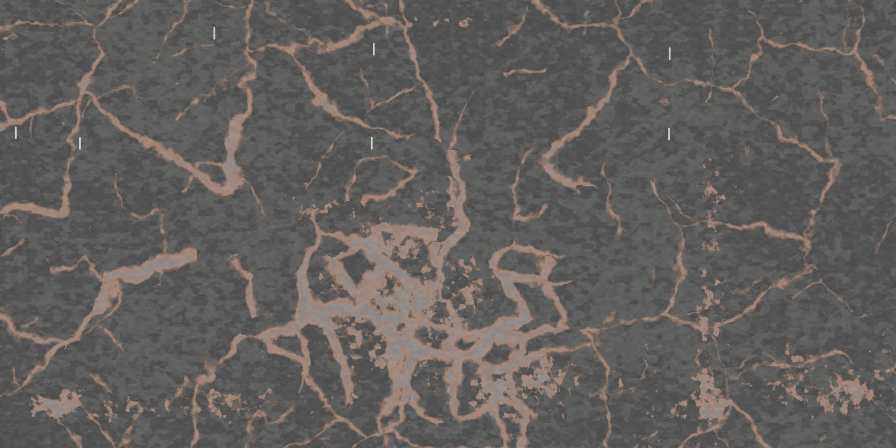
This texture is drawn by a Shadertoy shader. Its source:

```glsl
const vec3 DARK_PAINT  = vec3(0.325, 0.325, 0.325);
const vec3 LIGHT_PAINT = vec3(0.375, 0.375, 0.373);
const vec3 STAIN_RIM   = vec3(0.45, 0.40, 0.37);
const vec3 STAIN       = vec3(0.53, 0.46, 0.42);
const vec3 BARE_CLAY   = vec3(0.63, 0.53, 0.48);
const vec3 BARE_CEMENT = vec3(0.57, 0.54, 0.53);
const vec3 WHITE_CHIP  = vec3(0.80);

const float MAIN_CELLS = 4.2;    // crack cells per canvas height
const float FINE_CELLS = 8.5;
const float MAIN_KEEP  = 0.72;   // share of cell borders that are cracked
const float FINE_KEEP  = 0.26;
const float RAGGED     = 0.014;  // roughness of the flaked borders
const float GRAIN      = 0.05;   // relief of the plaster

// Worn areas: centre, radius
const int WORN_COUNT = 6;
const vec4 WORN[WORN_COUNT] = vec4[](
    vec4(0.93, 0.30, 0.27, 0.26), vec4(1.78, 0.13, 0.28, 0.11),
    vec4(0.22, 0.09, 0.36, 0.04), vec4(1.59, 0.36, 0.05, 0.32),
    vec4(1.15, 0.17, 0.20, 0.07), vec4(0.97, 0.95, 0.17, 0.02));

float hash(vec2 p) {
    return fract(sin(dot(p, vec2(127.1, 311.7))) * 43758.5453);
}

vec2 hash2(vec2 p) {
    return vec2(hash(p), hash(p + 57.3));
}

float noise(vec2 p) {
    vec2 i = floor(p), f = fract(p);
    f = f * f * (3.0 - 2.0 * f);
    return mix(mix(hash(i), hash(i + vec2(1, 0)), f.x),
               mix(hash(i + vec2(0, 1)), hash(i + vec2(1, 1)), f.x), f.y);
}

float fbm(vec2 p) {
    float sum = 0.0, amp = 0.533;
    for (int i = 0; i < 4; i++) {
        sum += amp * noise(p);
        p = mat2(1.6, 1.2, -1.2, 1.6) * p + 7.7;
        amp *= 0.5;
    }
    return sum;
}

float blob(vec2 p, vec2 centre, vec2 radius) {
    vec2 q = (p - centre) / radius;
    return exp(-dot(q, q));
}

// Distance to the nearest cracked border of a Voronoi net
float crackDistance(vec2 p, float cells, float keep) {
    p *= cells;
    vec2 base = floor(p), nearId = base, nearest = vec2(9.0);
    for (int y = -1; y <= 1; y++)
    for (int x = -1; x <= 1; x++) {
        vec2 id = base + vec2(x, y);
        vec2 r = id + hash2(id) - p;
        if (dot(r, r) < dot(nearest, nearest)) { nearest = r; nearId = id; }
    }
    float d = 1.0;
    for (int y = -2; y <= 2; y++)
    for (int x = -2; x <= 2; x++) {
        vec2 id = base + vec2(x, y);
        vec2 r = id + hash2(id) - p, gap = r - nearest;
        if (dot(gap, gap) > 1e-5 && hash(id + nearId + 0.37) < keep)
            d = min(d, dot(0.5 * (nearest + r), normalize(gap)));
    }
    return d / cells;
}

// Short white vertical chips, sparse and only high on the wall
float chips(vec2 p, float soft) {
    vec2 grid = p * vec2(9.0, 5.0), id = floor(grid);
    vec2 q = (fract(grid) - 0.3 - 0.4 * hash2(id)) / vec2(9.0, 5.0);
    q.y -= clamp(q.y, -0.012, 0.012);
    float rare = step(0.9, hash(id + 3.1)) * step(0.6, p.y);
    return rare * (1.0 - smoothstep(0.002 - soft, 0.002 + soft, length(q)));
}

void mainImage(out vec4 fragColor, in vec2 fragCoord) {
    vec2 p = fragCoord / iResolution.y;
    float soft = max(0.0012, 0.5 / iResolution.y);
    float rough = fbm(p * 70.0) - 0.5;
    float patchy = fbm(p * 9.0 + 4.0) - 0.5;

    // Painted plaster: mottling, faint vertical runs, fine relief
    float mottle = fbm(p * vec2(55.0, 80.0)) + 0.5 * (fbm(p * 4.0) - 0.5)
                 + 0.12 * (noise(p * vec2(45.0, 4.0)) - 0.5);
    vec3 col = mix(DARK_PAINT, LIGHT_PAINT, smoothstep(0.45, 0.57, mottle));

    // Cracks, widest on the left and at the heart of the damage
    vec2 bend = vec2(fbm(p * 5.0), fbm(p * 5.0 + 31.0)) - 0.5;
    vec2 jag = vec2(fbm(p * 26.0 + 11.0), fbm(p * 26.0 + 53.0)) - 0.5;
    vec2 q = p + 0.12 * bend + 0.035 * jag;
    float heart = blob(p, WORN[0].xy, WORN[0].zw);
    float spread = blob(p, vec2(0.6, 0.48), vec2(0.5, 0.32));
    float vary = 0.4 + 1.2 * noise(p * 6.0 + 19.0);
    float mainWidth = (0.006 + 0.012 * spread + 0.010 * heart) * vary;
    float fineWidth = (0.003 + 0.003 * spread + 0.020 * heart) * vary;
    float crack = max(mainWidth - crackDistance(q, MAIN_CELLS, MAIN_KEEP),
        fineWidth - crackDistance(q + 5.0, FINE_CELLS, FINE_KEEP + 0.55 * heart));
    crack += RAGGED * rough;

    // Speckled flaking over the worn areas
    float worn = 0.0;
    for (int i = 0; i < WORN_COUNT; i++)
        worn += blob(p, WORN[i].xy, WORN[i].zw);
    float flake = 0.06 * (0.43 * min(worn, 1.0) + 0.6 * patchy + 0.9 * rough - 0.42);

    // Layers laid bare, from the rim inwards
    float bare = max(crack, flake);
    float core = bare + 0.012 * (fbm(p * 25.0 + 8.0) - 0.5);
    col = mix(col, STAIN_RIM, smoothstep(-soft, soft, bare));
    col = mix(col, STAIN, smoothstep(-soft, soft, bare - 0.0025));
    col = mix(col, BARE_CLAY, smoothstep(-soft, soft, bare - 0.0050));
    col = mix(col, BARE_CEMENT, smoothstep(-soft, soft, core - 0.0125));
    col = mix(col, WHITE_CHIP, chips(p, soft));

    col += GRAIN * (noise(p * vec2(110.0, 150.0)) - 0.5);
    fragColor = vec4(col, 1.0);
}
```
